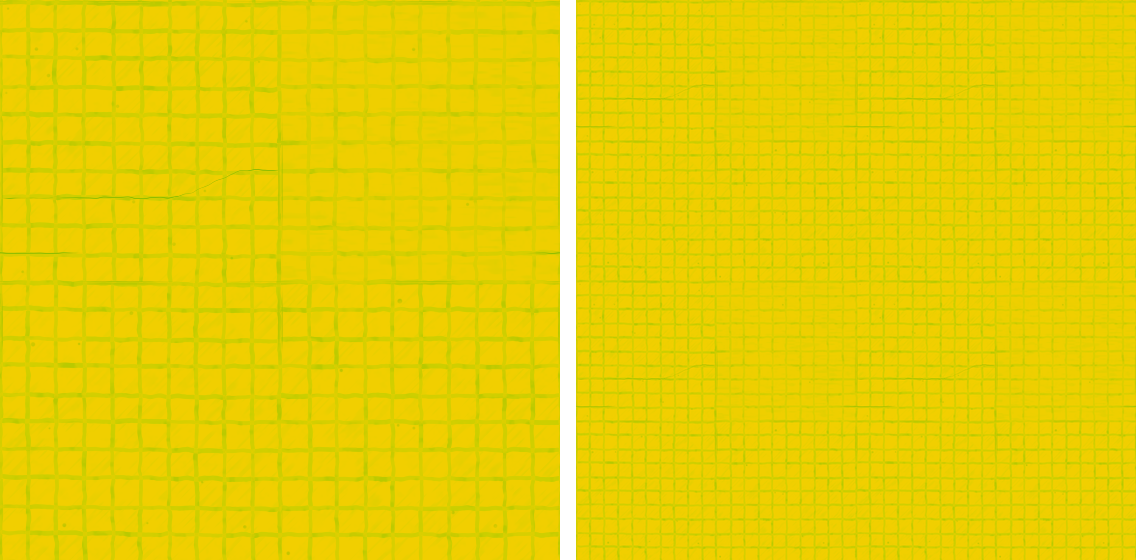
Left, the tile; right, the same tile 2 across and 2 down.
Write a three.js fragment shader that draws this texture.

```glsl
varying vec2 vUv;

const float CELLS = 20.0;
const float SLAB = 10.0;
const vec3 TILE = vec3(0.95, 0.81, 0.0);
const vec3 GROOVE = vec3(0.79, 0.81, 0.0);
const vec3 DEEP = vec3(0.52, 0.73, 0.0);

float hash(vec2 p) {
  vec3 q = fract(p.xyx * 0.1031);
  q += dot(q, q.yzx + 33.33);
  return fract((q.x + q.y) * q.z);
}

// Value noise that repeats after a whole number of lattice steps
float noise(vec2 p, vec2 period) {
  vec2 i = floor(p);
  vec2 f = p - i;
  f = f * f * (3.0 - 2.0 * f);
  vec2 a = mod(i, period);
  vec2 b = mod(i + 1.0, period);
  return mix(mix(hash(a), hash(vec2(b.x, a.y)), f.x),
             mix(hash(vec2(a.x, b.y)), hash(b), f.x), f.y);
}

float stroke(float distance, float halfWidth, float blur) {
  return 1.0 - smoothstep(halfWidth - blur, halfWidth + blur, abs(distance));
}

// Soft-ended interval
float span(float x, float start, float end, float blur) {
  return smoothstep(start - blur, start + blur, x)
       * (1.0 - smoothstep(end - blur, end + blur, x));
}

// One family of parallel grooves, shifted and tilted per slab
float grooves(float across, float along, float halfWidth, float tilt, float seed) {
  float id = floor(across + 0.5);
  float line = mod(id, CELLS) + seed;
  float slab = mod(floor(along / SLAB), 2.0);
  float shift = 0.10 * (hash(vec2(line, slab + 51.0)) - 0.5);
  shift += tilt * (0.5 - fract(along / SLAB)) * (1.0 - slab);
  float wobble = 0.06 * (noise(vec2(along * 3.0, line), vec2(60.0)) - 0.5);
  float segment = hash(vec2(line, mod(floor(along), CELLS) + 83.0));
  float width = halfWidth * mix(0.82, 1.12, segment);
  return stroke(across - id - shift - wobble, width, 0.025) * mix(0.68, 1.0, segment);
}

// Fine streaks along the diagonal, with whole-number shear so they wrap
float brushMarks(vec2 uv) {
  vec2 p = vec2(160.0 * (uv.x - uv.y), 22.0 * (uv.x + uv.y));
  return noise(p, vec2(160.0, 22.0));
}

float specks(vec2 uv, float count) {
  vec2 p = uv * count;
  vec2 cell = mod(floor(p), count);
  vec2 center = 0.35 + 0.3 * vec2(hash(cell + 7.0), hash(cell + 19.0));
  float radius = mix(0.06, 0.17, hash(cell + 31.0));
  return step(0.975, hash(cell)) * stroke(length(fract(p) - center), radius, 0.06);
}

// Crack that follows a groove and then climbs across the tiles
float risingCrack(vec2 uv, float grain) {
  float climb = smoothstep(0.30, 0.45, uv.x);
  float path = mix(0.647, 0.696, climb) + 0.004 * (grain - 0.5);
  float wear = smoothstep(0.25, 0.6, noise(vec2(uv.x * 24.0, 3.0), vec2(24.0)));
  return stroke(uv.y - path, 0.0009, 0.0008) * span(uv.x, 0.01, 0.495, 0.008)
       * mix(0.3, 1.0, max(wear, climb * 0.6));
}

// Short crack that runs over the side edge
float edgeCrack(vec2 uv, float grain) {
  float x = fract(uv.x + 0.5) - 0.5;
  float path = 0.548 + 0.002 * (grain - 0.5);
  return stroke(uv.y - path, 0.0010, 0.0008) * span(x, -0.045, 0.13, 0.02);
}

void main() {
  vec2 p = vUv * CELLS + vec2(-0.02, 0.10);
  vec2 slab = mod(floor(p / SLAB), 2.0);
  float rough = slab.x * slab.y;

  // Surface grain
  float fine = noise(vUv * 200.0, vec2(200.0));
  float medium = noise(vUv * 70.0, vec2(70.0));
  float broad = noise(vUv * 9.0, vec2(9.0));
  float streaks = brushMarks(vUv);
  float scratches = noise(vUv * vec2(35.0, 170.0), vec2(35.0, 170.0));

  // Grooves, paler where they cross and on the rough slab
  float ragged = 0.02 * (medium - 0.5) + 0.015 * (fine - 0.5);
  float rows = grooves(p.y + ragged, p.x, 0.080, 0.09, 0.0);
  float columns = grooves(p.x + ragged, p.y, 0.073, 0.03, 30.0);
  columns *= 1.0 - 0.30 * rough;
  rows *= 1.0 - 0.18 * rough;
  float groove = max(rows, columns) - 0.40 * rows * columns;
  groove *= 0.80 + 0.35 * medium * fine + 0.12 * broad;

  // Worn tile faces
  float marks = mix(streaks, scratches, rough);
  float wear = smoothstep(0.55, 0.95, marks) * mix(0.10, 0.30, broad);
  wear += 0.10 * smoothstep(0.5, 0.9, medium * 0.6 + fine * 0.4);
  wear += 0.05 * broad + 0.06 * rough;
  vec3 color = mix(TILE, GROOVE, clamp(max(groove, wear), 0.0, 1.0));

  // Dark joints between slabs, cracks and pits
  vec2 joint = abs(fract(p / SLAB + 0.5) - 0.5) * SLAB;
  float verticalJoint = stroke(joint.x - 0.06, 0.022, 0.025)
    * smoothstep(0.35, 0.75, noise(vec2(vUv.y * 12.0, 5.0), vec2(12.0)));
  float horizontalJoint = stroke(joint.y - 0.04, 0.020, 0.025)
    * smoothstep(0.40, 0.80, noise(vec2(vUv.x * 14.0, 9.0), vec2(14.0)));
  float deep = 0.40 * max(verticalJoint, horizontalJoint);
  deep = max(deep, 0.85 * risingCrack(vUv, medium));
  deep = max(deep, 0.85 * edgeCrack(vUv, medium));
  deep = max(deep, 0.45 * specks(vUv, 40.0) * (0.5 + 0.5 * fine));
  deep = max(deep, 0.22 * groove * smoothstep(0.62, 0.9, medium));
  color = mix(color, DEEP, deep);

  gl_FragColor = vec4(color, 1.0);
}
```
